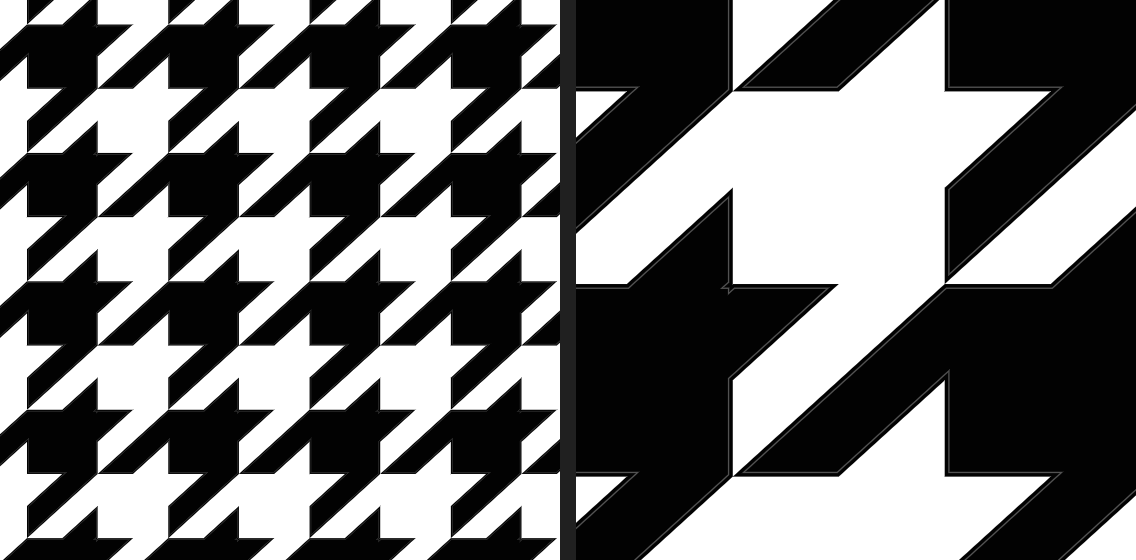
Left, the full canvas; right, a detail of the centre.
This pattern is drawn by a WebGL 1 fragment shader. Its source:

```glsl
precision highp float;
// Black and white houndstooth: a two-tone weave in which diagonal stripes
// choose whether the vertical warp band or the horizontal weft band shows.
// Signed distances give smooth edges and a faint hairline inside the black.

uniform vec2 u_resolution;

#define PERIOD vec2(0.2523, 0.2293)  // size of one repeat
#define ORIGIN vec2(0.0482, 0.0438)  // first repeat, from the upper left
#define INK vec3(0.008)
#define PAPER vec3(1.0)
#define HAIRLINE vec3(0.32)
#define HAIR_INSET 0.0025
#define HAIR_WIDTH 0.0008

// Signed distance, in periods, to bands filling the first half of each period
float halfBand(float t) {
  return abs(fract(t + 0.25) - 0.5) - 0.25;
}

// Negative inside the black teeth, in canvas units
float houndstooth(vec2 p) {
  vec2 cell = (p - ORIGIN) / PERIOD;
  float warp = halfBand(cell.x) * PERIOD.x;
  float weft = halfBand(cell.y) * PERIOD.y;
  float stripe = halfBand(2.0 * (cell.x + cell.y)) / length(2.0 / PERIOD);
  float woven = min(max(stripe, weft), max(-stripe, warp));
  // Where both bands are black, no seam may show between the stripes
  return min(woven, max(warp, weft));
}

// Fraction of a pixel lying inside the distance d
float coverage(float d, float pixel) {
  return clamp(0.5 - d / pixel, 0.0, 1.0);
}

void main() {
  float pixel = 1.0 / u_resolution.y;
  vec2 p = gl_FragCoord.xy * pixel;
  p.y = 1.0 - p.y;
  float d = houndstooth(p);

  // Hairline parallel to the edge, just within the ink
  float inner = d + HAIR_INSET;
  float hair = coverage(inner - 0.5 * HAIR_WIDTH, pixel)
             - coverage(inner + 0.5 * HAIR_WIDTH, pixel);

  vec3 ink = mix(INK, HAIRLINE, hair);
  gl_FragColor = vec4(mix(PAPER, ink, coverage(d, pixel)), 1.0);
}
```
